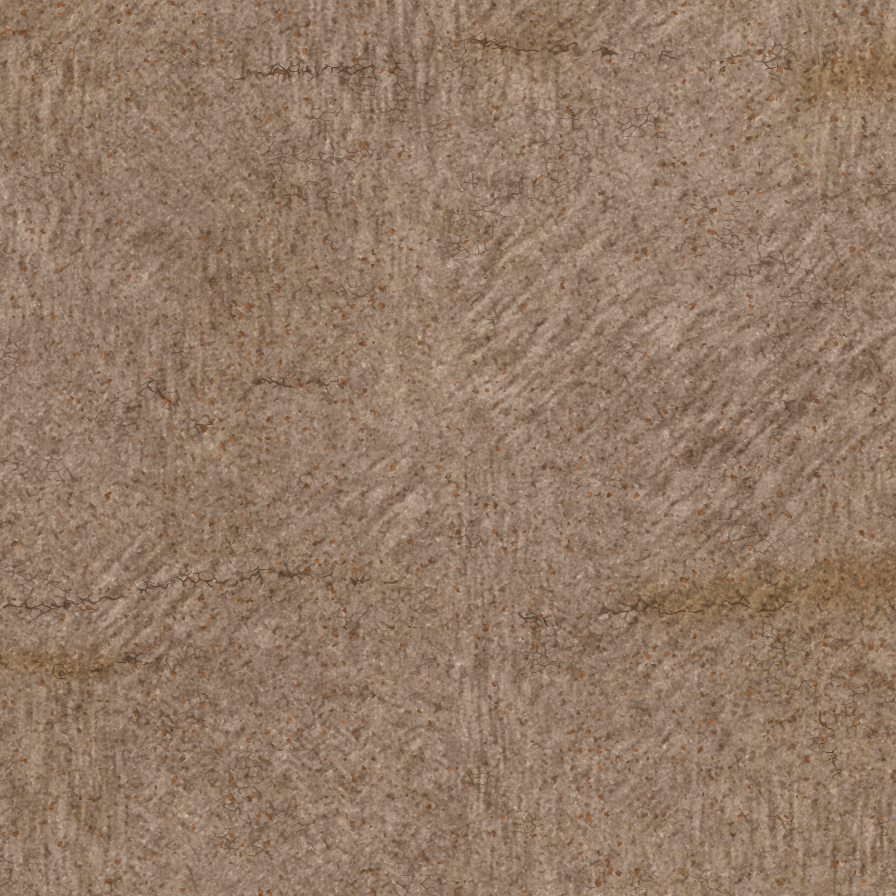
Give the GLSL for this texture, as a three.js fragment shader.

```glsl
// Weathered earthen plaster: fine combed strokes in upright, chevron and slanted patches.
// Stretched value noise makes the strokes, cell borders the crumbling cracks;
// ochre seams, pale worn spots, rust specks and mineral grain lie on top.
#define STROKE_FREQ 235.0
#define STROKE_CONTRAST 0.62
#define GRAIN_CONTRAST 0.85
#define CLOUD_CONTRAST 0.36
#define SPECK_GRID 95.0
#define SPECK_SHARE 0.20
#define CRACK_SCALE vec2(72.0, 105.0)
#define DARK_EARTH vec3(0.455, 0.358, 0.283)
#define LIGHT_EARTH vec3(0.705, 0.612, 0.540)
#define OCHRE vec3(0.52, 0.395, 0.25)
#define RUST vec3(0.51, 0.32, 0.18)
#define CRACK_BROWN vec3(0.27, 0.18, 0.11)
varying vec2 vUv;

float hash(vec2 p) { return fract(sin(dot(p, vec2(127.1, 311.7))) * 43758.5453); }
vec2 hash2(vec2 p) { return vec2(hash(p), hash(p + 37.3)); }
vec2 turn(vec2 p, float a) { return mat2(cos(a), -sin(a), sin(a), cos(a)) * p; }
float soft(float d, float width) { return exp(-d * d / (width * width)); }

float noise(vec2 p) {
  vec2 i = floor(p), f = fract(p);
  f = f * f * (3.0 - 2.0 * f);
  float low = mix(hash(i), hash(i + vec2(1.0, 0.0)), f.x);
  float high = mix(hash(i + vec2(0.0, 1.0)), hash(i + vec2(1.0, 1.0)), f.x);
  return mix(low, high, f.y);
}

float fbm(vec2 p) {
  float sum = 0.0, amp = 0.533;
  for (int i = 0; i < 4; i++) {
    sum += amp * noise(p);
    p = turn(p, 0.6) * 2.03 + 17.7;
    amp *= 0.5;
  }
  return sum;
}

// Comb marks: upright, folded into chevrons, or slanted up to the right
float strokes(vec2 p) {
  vec2 q = p + 0.010 * vec2(noise(p * 14.0), noise(p * 14.0 + 50.0));
  float upright = noise(q * vec2(STROKE_FREQ, 38.0));
  float fold = abs(fract(q.x * 21.0 + noise(p * 5.0)) - 0.5) / 21.0;
  float chevron = noise(vec2(q.x * 75.0, (q.y + 0.8 * fold) * STROKE_FREQ * 0.85));
  float slanted = noise(turn(q, -0.75).xy * vec2(42.0, STROKE_FREQ * 0.8));
  slanted = noise(vec2(dot(q, vec2(0.73, 0.68)) * 42.0, dot(q, vec2(-0.68, 0.73)) * STROKE_FREQ * 0.8));
  float chevronArea = smoothstep(0.35, 0.65, noise(p * vec2(11.0, 6.0) + 8.0));
  float rightSide = soft(length((p - vec2(0.84, 0.5)) * vec2(1.0, 1.2)), 0.22);
  float slantArea = smoothstep(0.62, 0.85, noise(p * 7.0 + 31.0) + 0.45 * rightSide);
  return mix(mix(upright, chevron, 0.7 * chevronArea), slanted, slantArea) - 0.5;
}

float segment(vec2 p, vec2 a, vec2 b) {
  vec2 ab = b - a;
  return length(p - a - ab * clamp(dot(p - a, ab) / dot(ab, ab), 0.0, 1.0));
}

// Distance to the nearest broken seam
float seams(vec2 p) {
  float d = segment(p, vec2(0.27, 0.91), vec2(0.47, 0.925));
  d = min(d, segment(p, vec2(0.53, 0.95), vec2(0.88, 0.925)));
  d = min(d, segment(p, vec2(0.0, 0.318), vec2(0.24, 0.355)));
  d = min(d, segment(p, vec2(0.24, 0.355), vec2(0.44, 0.350)));
  d = min(d, segment(p, vec2(0.58, 0.312), vec2(0.88, 0.325)));
  d = min(d, segment(p, vec2(0.0, 0.25), vec2(0.19, 0.262)));
  d = min(d, segment(p, vec2(0.17, 0.56), vec2(0.24, 0.52)));
  d = min(d, segment(p, vec2(0.28, 0.57), vec2(0.38, 0.575)));
  return min(d, segment(p, vec2(0.91, 0.23), vec2(0.93, 0.14)));
}

float stains(vec2 p) {
  float s = soft(segment(p, vec2(0.74, 0.325), vec2(1.1, 0.36)), 0.030);
  s = max(s, soft(segment(p, vec2(0.91, 0.905), vec2(1.1, 0.95)), 0.032));
  s = max(s, soft(segment(p, vec2(-0.1, 0.255), vec2(0.11, 0.258)), 0.016));
  return max(s, 0.6 * soft(segment(p, vec2(0.55, 0.95), vec2(0.62, 0.955)), 0.028));
}

// Gap between the two nearest cell centres: zero on cell borders
float cellBorder(vec2 p) {
  vec2 i = floor(p), f = fract(p);
  float near = 9.0, next = 9.0;
  for (int k = 0; k < 9; k++) {
    vec2 o = vec2(mod(float(k), 3.0), floor(float(k) / 3.0)) - 1.0;
    float d = length(o + hash2(i + o) - f);
    next = min(next, max(near, d));
    near = min(near, d);
  }
  return next - near;
}

float specks(vec2 p) {
  vec2 id = floor(p * SPECK_GRID), f = fract(p * SPECK_GRID);
  float radius = 0.08 + 0.22 * pow(hash(id + 5.1), 3.0);
  float d = length(turn(f - 0.35 - 0.3 * hash2(id), 6.0 * hash(id + 2.0)) * vec2(1.0, 0.65));
  d += 0.35 * (noise(p * 380.0) - 0.5);
  float present = step(hash(id + 11.9), SPECK_SHARE * (0.3 + 1.4 * noise(p * 6.0)));
  return present * (1.0 - smoothstep(radius - 0.08, radius + 0.08, d));
}

void main() {
  vec2 p = vUv, g = turn(p, 0.5);
  vec2 ragged = p + 0.026 * (vec2(fbm(p * 28.0), fbm(p * 28.0 + 70.0)) - 0.5);
  ragged += 0.007 * (vec2(noise(g * 150.0), noise(g * 150.0 + 30.0)) - 0.5);
  // Plaster tone, with crumbly pits and a slow drift in warmth
  float grain = 0.5 * noise(g * 300.0) + 0.5 * noise(turn(p, 1.1) * 480.0 + 9.0) - 0.5;
  float tone = 0.56 + STROKE_CONTRAST * strokes(p) * (0.6 + 0.8 * noise(p * 11.0));
  tone += GRAIN_CONTRAST * grain + CLOUD_CONTRAST * (fbm(p * 4.0 + 3.0) - 0.5) + 0.3 * (fbm(g * 55.0) - 0.5);
  tone -= 0.38 * smoothstep(0.68, 0.9, noise(g * 210.0 + 80.0));
  vec3 color = mix(DARK_EARTH, LIGHT_EARTH, clamp(tone, -0.3, 1.3));
  color += vec3(0.006, -0.003, -0.026) * smoothstep(0.45, 0.75, 0.6 * fbm(p * 3.0 + 40.0) + 0.4 * noise(g * 120.0));
  // Ochre stains and pale worn spots
  color = mix(color, OCHRE * (0.68 + 0.6 * tone), 0.62 * stains(ragged));
  float worn = max(soft(length(ragged - vec2(0.235, 0.515)), 0.026), soft(length(ragged - vec2(0.9, 0.84)), 0.035));
  color = mix(color, vec3(0.72, 0.64, 0.51), 0.55 * worn * smoothstep(0.35, 0.7, noise(g * 120.0)));
  // Crumbling cracks, strongest along the seams
  float seam = seams(ragged);
  float border = 1.0 - smoothstep(0.02, 0.20, cellBorder((0.5 * p + 0.5 * ragged) * CRACK_SCALE));
  float crazed = max(soft(seam, 0.010), 0.55 * smoothstep(0.55, 0.85, noise(p * 15.0 + 60.0)));
  float cracks = border * crazed * smoothstep(0.42, 0.68, noise(g * 85.0));
  cracks = max(cracks, 0.8 * (1.0 - smoothstep(0.0004, 0.0026, seam)) * smoothstep(0.45, 0.65, noise(g * 60.0)));
  color = mix(color, CRACK_BROWN, 0.75 * cracks);
  // Rust specks and bright mineral grains
  color = mix(color, RUST * (0.6 + 0.7 * noise(g * 260.0)), 0.72 * specks(p));
  color += 0.10 * smoothstep(0.78, 0.95, noise(turn(p, 0.9) * 340.0 + 20.0));
  gl_FragColor = vec4(color, 1.0);
}
```
